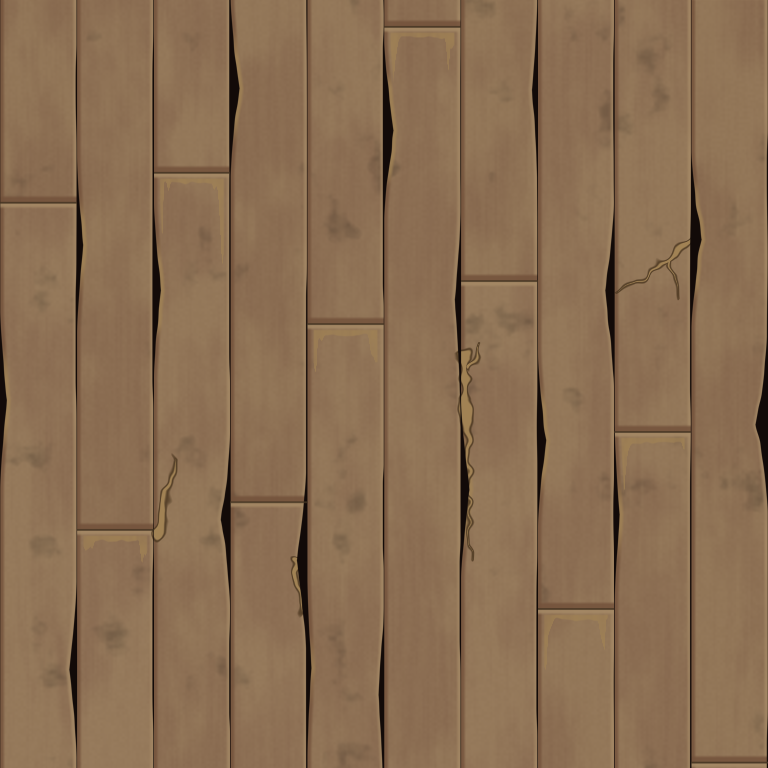
Write a WebGL 2 fragment shader that draws this texture.

```glsl
#version 300 es
precision highp float;
// Ten columns of worn, bevelled wooden planks with staggered joints, dark gaps and splinters.
uniform vec2 u_resolution;
out vec4 fragColor;

// Height of the joint in each column
const float JOINT[10] = float[10](.736, .310, .775, .346, .578, .965, .634, .207, .4375, .007);
// Warped edges of each column: height of the deepest bend, depth
const vec2 LEFT_BEND[10] = vec2[10](vec2(.479, .009), vec2(.681, .008), vec2(.622, .010),
  vec2(.885, .011), vec2(.130, .005), vec2(.830, .013), vec2(.362, .012), vec2(.427, .011),
  vec2(.330, .007), vec2(.688, .013));
const vec2 RIGHT_BEND[10] = vec2[10](vec2(.128, .009), vec2(.5, .0), vec2(.323, .011),
  vec2(.270, .013), vec2(.095, .006), vec2(.610, .007), vec2(.883, .007), vec2(.622, .012),
  vec2(.5, .0), vec2(.447, .013));

float hash(vec2 p) {
  return fract(sin(dot(p, vec2(127.1, 311.7))) * 43758.5453);
}

float noise(vec2 p) {
  vec2 i = floor(p), f = fract(p);
  f = f * f * (3.0 - 2.0 * f);
  return mix(mix(hash(i), hash(i + vec2(1, 0)), f.x),
             mix(hash(i + vec2(0, 1)), hash(i + vec2(1, 1)), f.x), f.y);
}

float fbm(vec2 p) {
  float sum = 0.0, amp = 0.5;
  for (int i = 0; i < 4; i++, p = p * 2.03 + 7.1, amp *= 0.5) sum += amp * noise(p);
  return sum;
}

// Signed offset between two heights on a repeating canvas
float wrapOffset(float a, float b) {
  return fract(a - b + 0.5) - 0.5;
}

float bendDepth(float y, vec2 bend) {
  float t = max(0.0, 1.0 - abs(wrapOffset(y, bend.x)) / 0.115);
  return bend.y * pow(t, 1.4) * (0.85 + 0.3 * noise(vec2(y * 45.0, bend.x * 90.0)));
}

// Distance to a jagged crack that tapers from a to b
float crack(vec2 p, vec2 a, vec2 b, float width) {
  p += 0.012 * (vec2(noise(p * 75.0), noise(p * 75.0 + 40.0)) - 0.5);
  vec2 ab = b - a;
  float h = clamp(dot(p - a, ab) / dot(ab, ab), 0.0, 1.0);
  return length(p - a - ab * h) - width * (1.0 - 0.85 * h);
}

void main() {
  vec2 p = gl_FragCoord.xy / u_resolution;
  float px = 1.0 / u_resolution.y;
  float column = min(floor(p.x * 10.0), 9.0);
  int c = int(column);
  float x = p.x - column * 0.1;

  vec3 wood = vec3(0.58, 0.47, 0.35), woodDark = vec3(0.53, 0.41, 0.31);
  vec3 light = vec3(0.65, 0.54, 0.40), shade = vec3(0.45, 0.32, 0.23);
  vec3 bare = vec3(0.63, 0.51, 0.33), black = vec3(0.07, 0.04, 0.03);

  // Distances to the plank's edges; below is positive under the joint
  float leftBend = bendDepth(p.y, LEFT_BEND[c]);
  float rightBend = bendDepth(p.y, RIGHT_BEND[c]);
  float left = x - leftBend;
  float right = 0.1 - x - rightBend;
  float below = wrapOffset(JOINT[c], p.y);

  // Grain and stains
  float warp = fbm(vec2(p.x * 12.0, p.y * 4.0) + column * 9.0);
  float fine = noise(vec2(p.x * 330.0, p.y * 14.0)) - 0.5;
  float rings = sin(x * 230.0 + warp * 22.0 + p.y * 5.0);
  float stain = fbm(p * vec2(14.0, 8.0) + column * 3.7);
  float tone = smoothstep(0.3, 0.65, stain) * 0.7 + 0.07 * rings + 0.22 * fine;
  vec3 color = mix(wood, woodDark, clamp(tone, 0.0, 1.0));
  color += 0.014 * (hash(vec2(column, floor(p.y - JOINT[c]))) - 0.5);
  color += 0.012 * (noise(p * 280.0) - 0.5);
  float smudge = smoothstep(0.62, 0.78, fbm(p * vec2(20.0, 17.0) + 31.0));
  color *= 1.0 - 0.13 * smudge * (0.5 + noise(p * vec2(90.0, 160.0)));

  // Bare streaks running down from the worn plank tops
  float u = abs(x - 0.05) / 0.05;
  float drip = 0.011 + 0.005 * noise(vec2(p.x * 120.0, 3.0))
    + 0.16 * smoothstep(0.5, 0.95, u) * pow(noise(vec2(p.x * 210.0 + p.y * 5.0, column)), 2.0);
  float worn = step(0.5, mod(column, 3.0)) * smoothstep(-px, px, drip - below)
    * smoothstep(0.006, 0.009, below) * smoothstep(0.007, 0.010, min(left, right));
  color = mix(color, bare, 0.75 * worn * (0.7 + 0.4 * noise(p * vec2(200.0, 60.0))));

  // Bevels: shaded on the left and bottom, lit on the right and top
  float soft = 0.0012 + px;
  vec3 leftTone = mix(shade, bare, smoothstep(0.002, 0.006, leftBend));
  color = mix(color, leftTone, 0.8 * (1.0 - smoothstep(0.005 - soft, 0.005 + soft, left)));
  float lit = 1.0 - smoothstep(0.0045 - soft, 0.0045 + soft, right);
  color = mix(color, mix(light, wood, 0.4 * noise(vec2(column, p.y * 30.0))), 0.85 * lit);
  float top = step(0.0, below) * (1.0 - smoothstep(0.006 - soft, 0.006 + soft, below));
  color = mix(color, light, 0.85 * top);
  float bottom = step(below, 0.0) * (1.0 - smoothstep(0.008 - soft, 0.008 + soft, -below));
  color = mix(color, shade, 0.85 * bottom);

  // Splintered cracks with a dark rim
  float split = crack(p, vec2(0.900, 0.685), vec2(0.805, 0.618), 0.005);
  split = min(split, crack(p, vec2(0.872, 0.665), vec2(0.880, 0.615), 0.003));
  split = min(split, crack(p, vec2(0.604, 0.540), vec2(0.612, 0.270), 0.006));
  split = min(split, crack(p, vec2(0.612, 0.520), vec2(0.626, 0.553), 0.004));
  split = min(split, crack(p, vec2(0.208, 0.305), vec2(0.226, 0.405), 0.007));
  split = min(split, crack(p, vec2(0.383, 0.270), vec2(0.397, 0.200), 0.006));
  color = mix(color, vec3(0.30, 0.22, 0.13), 0.85 * (1.0 - smoothstep(0.0, 0.0015 + px, split)));
  color = mix(color, bare, 1.0 - smoothstep(-px, px, split + 0.0012));

  // Seams and the open gaps behind the bent edges
  float seam = 0.0012 * smoothstep(0.35, 0.65, noise(vec2(column * 5.0, p.y * 9.0)));
  float gap = min(left, right - seam);
  color = mix(color, black, 1.0 - smoothstep(-0.5 * px, px, gap));
  float jointLine = 1.0 - smoothstep(0.0003, 0.0008 + px, abs(below));
  color = mix(color, vec3(0.26, 0.20, 0.13), 0.8 * jointLine);
  fragColor = vec4(color, 1.0);
}
```
